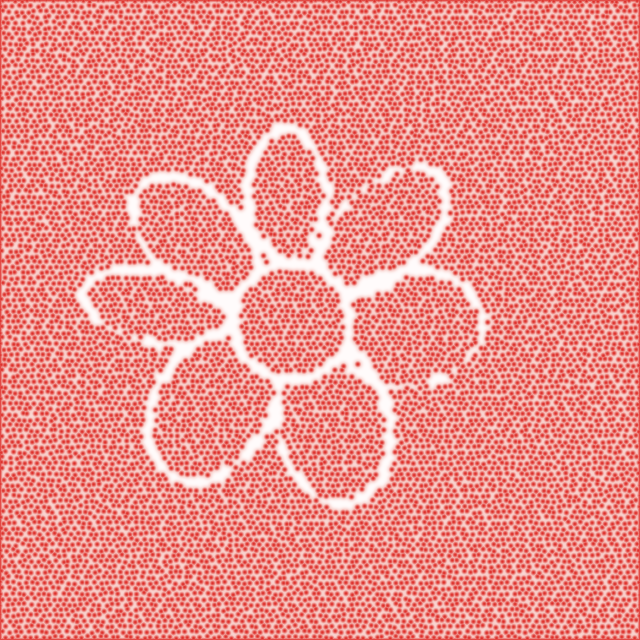
A three.js fragment shader for this pattern:

```glsl
// A seven-petal flower left blank in a field of soft red stipple dots.
// Dots sit on a jittered hexagonal grid; any dot too close to the flower's
// outline (a ring and seven ellipses) is dropped, so the pale ground shows.

varying vec2 vUv;

const vec3 PAPER = vec3(1.0, 0.985, 0.985);
const vec3 BLUSH = vec3(0.96, 0.745, 0.72);
const vec3 RED   = vec3(0.87, 0.19, 0.17);

const float SPACING    = 0.0098;  // distance between dots in a row
const float ROW_HEIGHT = 0.0085;
const float JITTER     = 0.46;    // full range, in cells
const float DOT_CORE   = 0.0002;  // fully red up to here
const float DOT_EDGE   = 0.0060;  // red has faded out here
const float GLOW       = 0.0053;  // width of the pink halo
const float OUTLINE    = 0.0090;  // half width of the blank line
const float FRAY_SCALE = 38.0;    // size of the breaks in the line

const vec2  HEART = vec2(0.4557, 0.4974);
const float HEART_RADIUS = 0.0911;

float hash(vec2 p) {
  return fract(sin(dot(p, vec2(127.1, 311.7))) * 43758.5453);
}

float noise(vec2 p) {
  vec2 i = floor(p);
  vec2 f = fract(p);
  f = f * f * (3.0 - 2.0 * f);
  return mix(mix(hash(i), hash(i + vec2(1.0, 0.0)), f.x),
             mix(hash(i + vec2(0.0, 1.0)), hash(i + 1.0), f.x), f.y);
}

vec2 heading(float degrees) {
  float a = radians(degrees);
  return vec2(cos(a), sin(a));
}

// Approximate signed distance to an axis-aligned ellipse.
float ellipse(vec2 p, vec2 radii) {
  float k = length(p / radii);
  return k * (k - 1.0) / max(length(p / (radii * radii)), 0.0001);
}

// Distance to a petal's blank line; the line breaks up on its frayed side.
float petal(vec2 p, vec2 center, vec2 radii, float tilt, float frayAngle, float breaks) {
  vec2 q = p - center;
  vec2 axis = heading(tilt);
  vec2 local = vec2(dot(q, axis), dot(q, vec2(-axis.y, axis.x)));
  float side = dot(q, heading(frayAngle)) / max(length(q), 0.0001);
  float fray = mix(0.15, 1.0, smoothstep(0.1, 0.6, side));
  return abs(ellipse(local, radii)) - OUTLINE * mix(1.0, breaks, fray);
}

// Negative where the flower's line is blank.
float flower(vec2 p) {
  float fromHeart = length(p - HEART) - HEART_RADIUS;
  float d = abs(fromHeart) - OUTLINE;
  if (fromHeart < 0.0) return d;
  float breaks = 0.25 + 0.8 * smoothstep(0.42, 0.6, noise(p * FRAY_SCALE));
  d = min(d, petal(p, vec2(0.447, 0.698), vec2(0.100, 0.061),  90.0, -60.0, breaks));
  d = min(d, petal(p, vec2(0.599, 0.639), vec2(0.122, 0.069),  45.0, 130.0, breaks));
  d = min(d, petal(p, vec2(0.640, 0.487), vec2(0.113, 0.090),  10.0, -50.0, breaks));
  d = min(d, petal(p, vec2(0.522, 0.338), vec2(0.128, 0.086), -80.0, 190.0, breaks));
  d = min(d, petal(p, vec2(0.333, 0.366), vec2(0.125, 0.090), 237.0, -45.0, breaks));
  d = min(d, petal(p, vec2(0.246, 0.521), vec2(0.117, 0.056), 170.0, 260.0, breaks));
  d = min(d, petal(p, vec2(0.304, 0.628), vec2(0.117, 0.072), 135.0, 205.0, breaks));
  return d;
}

// Jittered position of the dot in a cell of the staggered grid.
vec2 dotPosition(float column, float row) {
  vec2 cell = vec2(column, row);
  vec2 jitter = (vec2(hash(cell), hash(cell + 57.3)) - 0.5) * JITTER;
  float stagger = 0.5 * mod(row, 2.0);
  return (cell + vec2(stagger, 0.5) + jitter) * vec2(SPACING, ROW_HEIGHT);
}

void main() {
  float baseRow = floor(vUv.y / ROW_HEIGHT);
  float nearest = 1.0;
  float halo = 0.0;

  // Gather the surviving dots around this point.
  for (int j = -2; j <= 2; j++) {
    float row = baseRow + float(j);
    float baseColumn = floor(vUv.x / SPACING - 0.5 * mod(row, 2.0) + 0.5);
    for (int i = -2; i <= 2; i++) {
      vec2 site = dotPosition(baseColumn + float(i), row);
      float d = distance(vUv, site);
      if (d < GLOW * 2.6) {
        if (flower(site) > 0.0) {
          nearest = min(nearest, d);
          halo += exp(-d * d / (GLOW * GLOW));
        }
      }
    }
  }

  // A thin red line closes the field at the canvas edge.
  vec2 margin = min(vUv, 1.0 - vUv);
  nearest = min(nearest, min(margin.x, margin.y) + 0.001);

  float tint = 1.0 - exp(-2.2 * halo);
  float ink = 1.0 - smoothstep(DOT_CORE, DOT_EDGE, nearest);
  vec3 color = mix(PAPER, BLUSH, tint);
  gl_FragColor = vec4(mix(color, RED, ink), 1.0);
}
```
